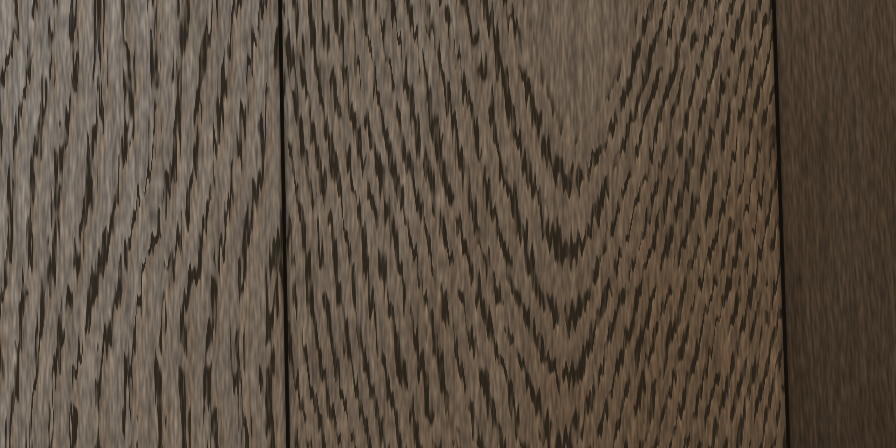
A WebGL 1 fragment shader for this texture:

```glsl
precision highp float;
// Three dark oak floor boards with open pores, cathedral grain and narrow seams.
uniform vec2 u_resolution;

const vec3 GREY_SHEEN = vec3(0.49, 0.465, 0.435);
const vec3 WARM_BROWN = vec3(0.355, 0.285, 0.215);
const vec3 TAN_EDGE = vec3(0.46, 0.375, 0.285);
const vec3 PORE_DARK = vec3(0.125, 0.105, 0.075);
const vec3 SEAM_DARK = vec3(0.07, 0.06, 0.045);

vec2 gradientAt(vec2 cell) {
  float angle = 6.2832 * fract(sin(dot(cell, vec2(127.1, 311.7))) * 43758.55);
  return vec2(cos(angle), sin(angle));
}

// Gradient noise, roughly -0.7 to 0.7
float gradientNoise(vec2 p) {
  vec2 cell = floor(p);
  vec2 f = p - cell;
  vec2 u = f * f * f * (f * (f * 6.0 - 15.0) + 10.0);
  vec2 e = vec2(1.0, 0.0);
  float a = dot(gradientAt(cell), f);
  float b = dot(gradientAt(cell + e.xy), f - e.xy);
  float c = dot(gradientAt(cell + e.yx), f - e.yx);
  float d = dot(gradientAt(cell + e.xx), f - e.xx);
  return mix(mix(a, b, u.x), mix(c, d, u.x), u.y);
}

// Fine vertical fibres in three widths
float fibres(vec2 p) {
  float sum = 0.0;
  vec2 scale = vec2(55.0, 2.5);
  for (int i = 0; i < 3; i++) {
    sum += gradientNoise(p * scale + float(i) * 17.3);
    scale *= vec2(1.8, 2.5);
  }
  return sum / 3.0;
}

// Ring number of the nearly straight grain
float straightRings(vec2 p) {
  float drift = gradientNoise(p * vec2(2.5, 1.7) + 4.0) * 0.09;
  float wobble = gradientNoise(p * vec2(8.0, 4.0)) * 0.016;
  return (p.x - 0.11 * p.y + drift + wobble) * 18.0;
}

// Height of the nested arches that open upward
float archHeight(vec2 p) {
  float a = p.x - 1.25 - 0.05 * p.y;
  float steepness = mix(1.0, 1.3, smoothstep(0.0, 0.25, a));
  float arch = (2.7 * sqrt(a * a + 0.003) + 1.6 * a * a) * steepness;
  float warp = gradientNoise(p * vec2(4.0, 2.2) + 9.0) * 0.09;
  return arch - p.y + warp + gradientNoise(p * vec2(12.0, 5.0)) * 0.02;
}

// x: dark pores along each ring, y: pale edge beside them
vec2 poreBands(vec2 p, float ring, float width, float jag) {
  float comb = gradientNoise(p * vec2(135.0, 9.0)) * jag;
  float offset = fract(ring + comb) - 0.5;
  float swell = width * (1.0 + 1.0 * gradientNoise(p * vec2(11.0, 4.0) + 31.0));
  float band = 1.0 - smoothstep(swell * 0.6, swell * 1.25, abs(offset));
  float dashes = smoothstep(-0.32, -0.06, gradientNoise(p * vec2(62.0, 12.0) + 57.0));
  float strands = smoothstep(-0.5, 0.0, gradientNoise(p * vec2(170.0, 15.0) + 83.0));
  float edge = smoothstep(0.0, 0.2, offset) * (1.0 - smoothstep(0.2, 0.45, offset));
  return vec2(band * dashes * mix(0.5, 1.0, strands), edge);
}

// Dark gap with a softer shadow around it
float seamShade(float distanceToSeam, float pixel) {
  float d = abs(distanceToSeam);
  float gap = 1.0 - smoothstep(0.004 - pixel * 0.5, 0.004 + pixel, d);
  return max(gap, 0.4 * (1.0 - smoothstep(0.0, 0.016, d)));
}

void main() {
  vec2 p = gl_FragCoord.xy / u_resolution.y;
  p.x *= 2.0 * u_resolution.y / u_resolution.x;
  float pixel = 1.0 / u_resolution.y;

  // Board layout
  float leftSeam = p.x - 0.643 + 0.018 * p.y;
  float rightSeam = p.x - 1.76 + 0.033 * p.y;
  float onMiddle = step(0.0, leftSeam);
  float onRight = step(0.0, rightSeam);

  // Pores of the left and middle boards
  float arch = archHeight(p);
  vec2 leftPores = poreBands(p, straightRings(p), 0.125, 0.42);
  vec2 archPores = poreBands(p, arch * 7.0 + 0.5, 0.18, 0.42);
  archPores *= smoothstep(-0.58, -0.52, arch);
  vec2 pores = mix(leftPores, archPores, onMiddle) * (1.0 - onRight);

  // Wood colour under light from the upper left
  float sheen = clamp(0.9 - 0.52 * p.x + 0.3 * (p.y - 0.5), 0.0, 1.0);
  sheen += 0.15 * gradientNoise(p * vec2(5.0, 1.5) + 71.0);
  vec3 color = mix(WARM_BROWN, GREY_SHEEN, clamp(sheen, 0.0, 1.0));
  color = mix(color, TAN_EDGE, 0.35 * pores.y);

  // Fibres, and the plain dim board on the right
  vec2 fibrePoint = p + vec2(0.06 * p.y * onRight, 0.0);
  color *= 1.0 + 0.45 * fibres(fibrePoint);
  color *= 1.0 + 0.3 * gradientNoise(fibrePoint * vec2(200.0, 28.0));
  color *= mix(1.0, 0.64 + 0.14 * p.y, onRight);

  // Pores and seams
  color = mix(color, PORE_DARK, 0.84 * pores.x);
  float seam = max(seamShade(leftSeam, pixel), seamShade(rightSeam, pixel));
  color = mix(color, SEAM_DARK, seam);
  gl_FragColor = vec4(color, 1.0);
}
```
